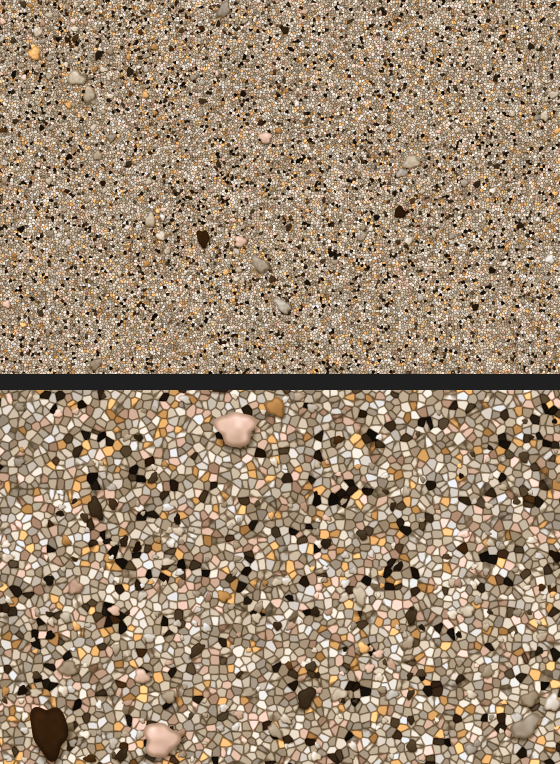
Top: the whole. Bottom: its middle third, enlarged.
Reproduce this texture procedurally as a Shadertoy shader.

```glsl
// Coarse beach sand: a Voronoi bed of fine grains, overlaid with three sizes of
// scattered stones that crowd into the upper left corner. Every grain gets a
// tone, which a colour ramp turns into black, brown, beige or cream.

const float FINE_SCALE   = 140.0;  // fine grains per canvas height
const float GRIT_SCALE   = 84.0;   // cells per canvas height for each stone size
const float GRAVEL_SCALE = 42.0;
const float PEBBLE_SCALE = 18.0;
const float DARK_SHARE   = 0.075;  // share of dark fine grains
const float GAP_TONE     = 0.52;   // brightness left between fine grains
const float SHADOW       = 0.45;   // strength of the shadow below stones
const vec2  LIGHT        = vec2(-0.35, 0.94);
const int   SAMPLES      = 2;      // antialiasing grid per axis

// Ramp sorted by red; a tone is looked up by its red value.
const vec3 RAMP[8] = vec3[8](
    vec3(0.05, 0.04, 0.03), vec3(0.21, 0.15, 0.09),
    vec3(0.40, 0.33, 0.23), vec3(0.55, 0.47, 0.37),
    vec3(0.67, 0.59, 0.49), vec3(0.78, 0.71, 0.61),
    vec3(0.91, 0.84, 0.75), vec3(0.99, 0.96, 0.91));

const vec3 OCHRE = vec3(1.10, 0.91, 0.64);
const vec3 ROSE  = vec3(1.05, 0.95, 0.95);
const vec3 GREY  = vec3(0.96, 1.00, 1.08);

vec4 hash4(vec2 p, float seed) {
    vec4 q = fract(vec4(p.xyx, p.y + seed) * vec4(0.1031, 0.1030, 0.0973, 0.1099) + seed * 0.137);
    q += dot(q, q.wzxy + 33.33);
    return fract((q.xxyz + q.yzzw) * q.zywx);
}

float noise(vec2 p) {
    vec2 i = floor(p), f = fract(p);
    f = f * f * (3.0 - 2.0 * f);
    return mix(mix(hash4(i, 5.0).x, hash4(i + vec2(1, 0), 5.0).x, f.x),
               mix(hash4(i + vec2(0, 1), 5.0).x, hash4(i + vec2(1, 1), 5.0).x, f.x), f.y);
}

vec3 toneColour(float tone) {
    vec3 c = RAMP[0];
    for (int i = 0; i < 7; i++)
        c = mix(c, RAMP[i + 1], clamp((tone - RAMP[i].r) / (RAMP[i + 1].r - RAMP[i].r), 0.0, 1.0));
    return c;
}

vec3 mineralTint(float h) {
    if (h < 0.09) return OCHRE;
    if (h < 0.22) return ROSE;
    return mix(vec3(1.0), GREY, smoothstep(0.5, 1.0, h));
}

// How stony the ground is: a rich corner and a faint band across the middle.
float coarseness(vec2 p) {
    float patchy = noise(p * 6.0) - 0.5;
    float corner = length((p - vec2(0.08, 1.05)) / vec2(0.65, 0.47)) + 0.35 * patchy;
    float band = (p.y - 0.40 - 0.08 * p.x + 0.15 * patchy) / 0.17;
    return max(1.0 - smoothstep(0.45, 1.15, corner), 0.28 * exp(-band * band));
}

// Bed of tightly packed fine grains with dark gaps.
void fineGrains(vec2 p, inout float tone, inout vec3 tint) {
    vec2 s = p * FINE_SCALE, cell = floor(s);
    float near = 9.0, second = 9.0;
    vec4 grain = vec4(0.0);
    for (int j = -1; j <= 1; j++)
    for (int i = -1; i <= 1; i++) {
        vec2 id = cell + vec2(i, j);
        vec4 h = hash4(id, 1.0);
        float d = length(id + h.xy - s);
        if (d < near) { second = near; near = d; grain = h; }
        else second = min(second, d);
    }
    float light = mix(0.60, 1.0, fract(grain.z * 17.0));
    float dark = mix(0.06, 0.38, fract(grain.z * 17.0));
    tone = grain.z < DARK_SHARE ? dark : light;
    tone *= mix(GAP_TONE, 1.0, smoothstep(0.0, 0.3, second - near));
    tint = mineralTint(grain.w);
}

// One size of irregular stones; density rises with the coarseness of the ground.
void stones(vec2 p, float scale, float base, float gain, float darkShare,
            inout float tone, inout vec3 tint) {
    vec2 s = p * scale, cell = floor(s);
    float soft = 0.5 * scale / iResolution.y;
    for (int j = -1; j <= 1; j++)
    for (int i = -1; i <= 1; i++) {
        vec2 id = cell + vec2(i, j);
        vec4 h = hash4(id, scale);
        if (h.x > base + gain) continue;
        if (h.x > base + gain * coarseness((id + 0.5) / scale)) continue;
        vec4 g = hash4(id, scale + 7.0);
        vec2 q = s - id - 0.5 - 0.6 * (h.yz - 0.5);
        float radius = mix(0.18, 0.38, g.x * g.x);
        if (length(q) > 2.0 * radius) continue;

        // Stretched, turned outline with blunt corners
        float turn = 6.2832 * h.w, stretch = mix(1.0, 1.35, g.y);
        vec2 r = mat2(cos(turn), -sin(turn), sin(turn), cos(turn)) * q;
        r *= vec2(1.0 / stretch, stretch);
        float a = atan(r.y, r.x);
        float outline = 1.0 + 0.13 * sin(3.0 * a + 40.0 * g.x) + 0.07 * sin(5.0 * a + 30.0 * g.y);
        float d = length(r) - radius * outline;

        float shade = g.z < darkShare ? mix(0.08, 0.34, g.w) : mix(0.62, 0.98, g.w);
        shade *= mix(0.72, 1.0, smoothstep(0.0, 0.35 * radius, -d));
        shade *= 1.0 + 0.12 * dot(q, LIGHT) / radius + 0.16 * (noise(p * 170.0) - 0.5);
        float below = smoothstep(0.2, -0.6, dot(q, LIGHT) / radius);
        tone *= 1.0 - SHADOW * below * smoothstep(0.4 * radius, 0.0, d);
        float cover = smoothstep(soft, -soft, d);
        tone = mix(tone, shade, cover);
        tint = mix(tint, mineralTint(fract(g.z * 23.0)), cover);
    }
}

vec3 sand(vec2 p) {
    float tone;
    vec3 tint;
    fineGrains(p, tone, tint);
    stones(p, GRIT_SCALE, 0.13, 0.65, 0.17, tone, tint);
    stones(p, GRAVEL_SCALE, 0.045, 0.50, 0.22, tone, tint);
    stones(p, PEBBLE_SCALE, 0.018, 0.22, 0.12, tone, tint);
    tone *= 0.97 + 0.06 * noise(p * 9.0);
    return toneColour(tone) * tint;
}

void mainImage(out vec4 fragColor, in vec2 fragCoord) {
    vec3 sum = vec3(0.0);
    for (int j = 0; j < SAMPLES; j++)
    for (int i = 0; i < SAMPLES; i++) {
        vec2 offset = (vec2(i, j) + 0.5) / float(SAMPLES) - 0.5;
        sum += sand((fragCoord + offset) / iResolution.y);
    }
    fragColor = vec4(sum / float(SAMPLES * SAMPLES), 1.0);
}
```
